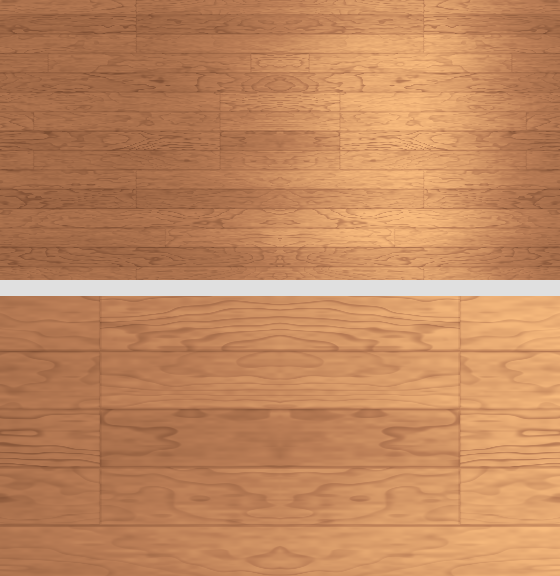
Top: the whole. Bottom: its middle third, enlarged.
A WebGL 1 fragment shader for this texture:

```glsl
precision highp float;
// Wooden strip floor: staggered planks in level courses, mirrored about the
// vertical centre line. Noise contours give the growth rings, stretched noise
// the fibres and flecks; a soft glow right of centre lights the boards.
uniform vec2 u_resolution;

#define COURSE_HEIGHT 0.0693
#define COURSE_OFFSET 0.0172
#define JOINT_WIDTH 0.0013
#define JOINT_DEPTH 0.27
#define RING_COUNT 8.0
#define RING_DEPTH 0.27
#define FIBRE_DEPTH 0.22
#define FLECK_DEPTH 0.25
#define GLOW_CENTRE 1.47
#define DARK_WOOD vec3(0.55, 0.35, 0.232)
#define MID_WOOD vec3(0.73, 0.49, 0.335)
#define LIGHT_WOOD vec3(0.97, 0.73, 0.49)

float hash(vec2 p) {
  vec3 q = fract(vec3(p.xyx) * 0.1031);
  q += dot(q, q.yzx + 33.33);
  return fract((q.x + q.y) * q.z);
}

float noise(vec2 p) {
  vec2 i = floor(p), f = fract(p);
  f = f * f * (3.0 - 2.0 * f);
  return mix(mix(hash(i), hash(i + vec2(1.0, 0.0)), f.x),
             mix(hash(i + vec2(0.0, 1.0)), hash(i + vec2(1.0)), f.x), f.y);
}

// Distances of the inner and outer butt joints from the centre line.
vec2 buttJoints(float course) {
  bool even = mod(course, 2.0) < 0.5;
  vec2 joints = vec2(9.0);
  if (course < 2.5 || abs(course - 9.5) < 1.0 || course > 13.5) joints.x = 0.513;
  else if (abs(course - 6.5) < 2.0) joints = vec2(0.214, even ? 0.88 : 9.0);
  else if (abs(course - 12.0) < 0.5) joints.x = 0.409;
  else if (abs(course - 3.0) < 0.5) joints = vec2(0.104, 0.828);
  return joints;
}

// Thin dark lines along the contours of a stretched, slightly ragged noise.
float growthRings(vec2 p, float seed) {
  vec2 q = p + vec2(seed * 7.31, seed * 3.17);
  float field = noise(q * vec2(2.6, 17.0));
  field += 0.28 * noise(q * vec2(6.5, 40.0) + 17.0);
  field += 0.08 * noise(q * vec2(34.0, 110.0) + 41.0);
  float ring = fract(field * RING_COUNT);
  float fall = 1.0 - smoothstep(0.9, 1.0, ring);
  float weight = 0.35 + 1.1 * noise(q * vec2(6.0, 30.0) + 63.0);
  return fall * (weight * smoothstep(0.62, 0.9, ring) + 0.15 * ring);
}

// Light falling on the floor, from 0 to 1.
float glow(vec2 p) {
  float x = p.x - GLOW_CENTRE;
  float spread = x < 0.0 ? 0.58 : 0.38;
  float fade = smoothstep(-0.4, 0.25, p.y) * (1.0 - 0.35 * smoothstep(0.8, 1.1, p.y));
  return exp(-x * x / (spread * spread)) * fade;
}

float lineMask(float distance, float width, float pixel) {
  return 1.0 - smoothstep(width - 0.5 * pixel, width + pixel, distance);
}

void main() {
  // Canvas height is one unit; y runs downward from the top edge.
  vec2 p = gl_FragCoord.xy / u_resolution * vec2(2.0, 1.0);
  p.y = 1.0 - p.y;
  float pixel = 1.0 / u_resolution.y;
  vec2 board = vec2(abs(p.x - 1.0), p.y);

  // Course and plank under this point.
  float rows = (p.y + COURSE_OFFSET) / COURSE_HEIGHT;
  float course = floor(rows);
  vec2 joints = buttJoints(course);
  float plank = step(joints.x, board.x) + step(joints.y, board.x);
  float seed = course * 3.0 + plank;
  float variation = hash(vec2(seed, 4.7));

  // Every third course is a little darker and more strongly figured.
  float darkCourse = 1.0 - step(0.5, abs(mod(course, 3.0) - 1.0));
  float tone = 0.29 + 0.66 * glow(p) - 0.085 * darkCourse;
  tone += 0.13 * (variation - 0.4);
  tone += 0.10 * (noise(board * vec2(3.0, 16.0) + seed * 5.7) - 0.5);

  // Rings, fibres and short dark flecks.
  float figure = mix(0.3, 0.8, variation) + 0.25 * darkCourse;
  tone -= RING_DEPTH * figure * growthRings(board, seed);
  vec2 grain = board + vec2(seed * 1.93, 0.0);
  float fibre = 0.55 * noise(grain * vec2(14.0, 190.0));
  fibre += 0.45 * noise(grain * vec2(80.0, 300.0));
  tone += FIBRE_DEPTH * (fibre - 0.5);
  float fleck = smoothstep(0.8, 0.97, noise(grain * vec2(24.0, 170.0) + 9.0));
  tone -= FLECK_DEPTH * fleck * noise(grain * vec2(5.0, 24.0));

  // Joints between courses and plank ends, worn unevenly along their length.
  float inCourse = fract(rows);
  float courseEdge = min(inCourse, 1.0 - inCourse) * COURSE_HEIGHT;
  vec2 ends = abs(board.x - joints);
  float wear = 0.6 + 0.5 * noise(vec2(board.x * 7.0, floor(rows + 0.5) * 5.3));
  float joint = lineMask(courseEdge, JOINT_WIDTH, pixel) * wear;
  joint = max(joint, 0.5 * lineMask(min(ends.x, ends.y), JOINT_WIDTH, pixel));
  tone = clamp(tone - JOINT_DEPTH * joint, -0.15, 1.0);

  vec3 wood = mix(DARK_WOOD, MID_WOOD, min(tone * 2.0, 1.0));
  wood = mix(wood, LIGHT_WOOD, max(tone * 2.0 - 1.0, 0.0));
  gl_FragColor = vec4(wood, 1.0);
}
```
